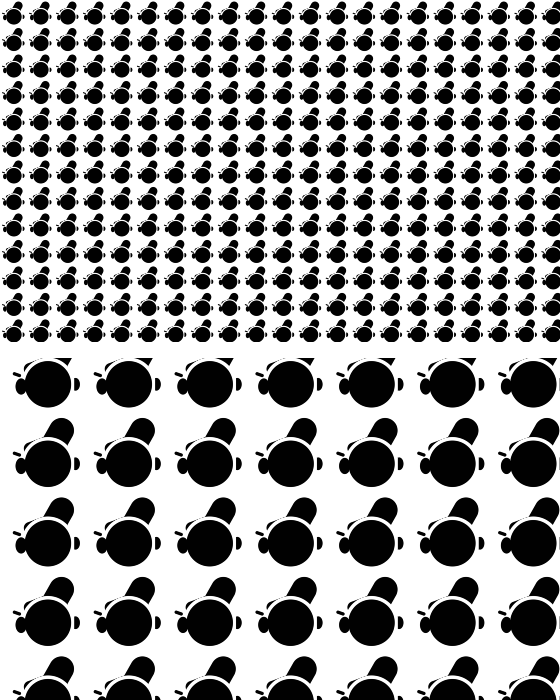
Top, the full canvas; bottom, a detail of the centre.
Give the GLSL for this pattern, as a Shadertoy shader.

```glsl
// Rows of small black silhouettes on white: a round body, a slanted rounded
// crest behind a thin white arc, and little side lobes. One motif is built
// from distance functions and repeated on a regular grid with mod.

float capsule(vec2 p, vec2 a, vec2 b, float radius) {
    vec2 ab = b - a;
    float t = clamp(dot(p - a, ab) / dot(ab, ab), 0.0, 1.0);
    return length(p - a - ab * t) - radius;
}

float ellipse(vec2 p, vec2 radii) {
    float k = length(p / radii);
    return k * (k - 1.0) / max(length(p / (radii * radii)), 0.001);
}

// Signed distance to the motif, with the body centre at the origin
float motif(vec2 p) {
    float body = length(p) - 10.6;

    // Crest and its left shoulder, cut back to leave the white arc
    float crest = capsule(p, vec2(1.0, 6.0), vec2(6.2, 15.2), 5.7);
    float shoulder = capsule(p, vec2(0.5, 10.2), vec2(-8.3, 7.0), 2.7);
    float back = max(min(crest, shoulder), 12.2 - length(p));

    // Left lobe, tick above it, and flat-sided right lobe
    float leftLobe = ellipse(p - vec2(-12.2, -1.0), vec2(2.6, 3.7));
    float tick = capsule(p, vec2(-15.3, 4.8), vec2(-13.0, 4.0), 0.75);
    float rightLobe = max(ellipse(p - vec2(12.6, 0.0), vec2(2.0, 2.9)), 12.0 - p.x);

    return min(min(body, back), min(leftLobe, min(tick, rightLobe)));
}

void mainImage(out vec4 fragColor, in vec2 fragCoord) {
    // Canvas is 468 units high, measured down from the top edge
    float unitsPerPixel = 468.0 / iResolution.y;
    vec2 p = vec2(fragCoord.x, iResolution.y - fragCoord.y) * unitsPerPixel;

    // Repeat about 20.8 times across and 12.9 times down
    vec2 period = vec2(36.9, 36.25);
    vec2 margin = vec2(17.5, 22.8);
    vec2 cell = mod(p - vec2(19.0, 23.0) + margin, period) - margin;
    cell.y = -cell.y;

    float ink = 1.0 - smoothstep(-0.6, 0.6, motif(cell) / unitsPerPixel);
    fragColor = vec4(mix(vec3(1.0), vec3(0.005), ink), 1.0);
}
```
